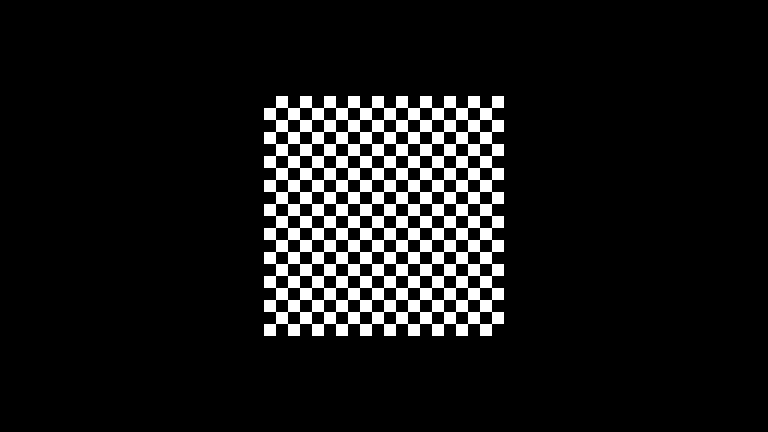
Write a WebGL 1 fragment shader that draws this pattern.

```glsl
precision highp float;

uniform vec2 u_resolution;

const vec3 BACKGROUND = vec3(0.0);
const vec3 TILE = vec3(1.0);
const float CELLS = 20.0;        // cells along each side of the board
const float CELL_SIZE = 1.0 / 36.0; // in canvas heights

// Smoothed square wave: +1 on even cells, -1 on odd cells
vec2 alternate(vec2 cell, float pixel) {
    vec2 toEdge = 0.5 - abs(fract(cell) - 0.5);
    vec2 parity = 1.0 - 2.0 * mod(floor(cell), 2.0);
    return parity * clamp(2.0 * toEdge / pixel, 0.0, 1.0);
}

// Pixel coverage of a centred box
float boxCoverage(vec2 p, vec2 halfSize, float pixel) {
    vec2 inside = clamp((halfSize - abs(p)) / pixel + 0.5, 0.0, 1.0);
    return inside.x * inside.y;
}

float checker(vec2 cell, float pixel) {
    vec2 wave = alternate(cell, pixel);
    return 0.5 + 0.5 * wave.x * wave.y;
}

void main() {
    // Centred coordinates, measured in cells
    vec2 p = (gl_FragCoord.xy - 0.5 * u_resolution) / (u_resolution.y * CELL_SIZE);
    float pixel = 1.0 / (u_resolution.y * CELL_SIZE);

    // Checkerboard clipped to a square
    float board = boxCoverage(p, vec2(0.5 * CELLS), pixel);
    float tiles = checker(p + 0.5 * CELLS, pixel);
    gl_FragColor = vec4(mix(BACKGROUND, TILE, board * tiles), 1.0);
}
```
